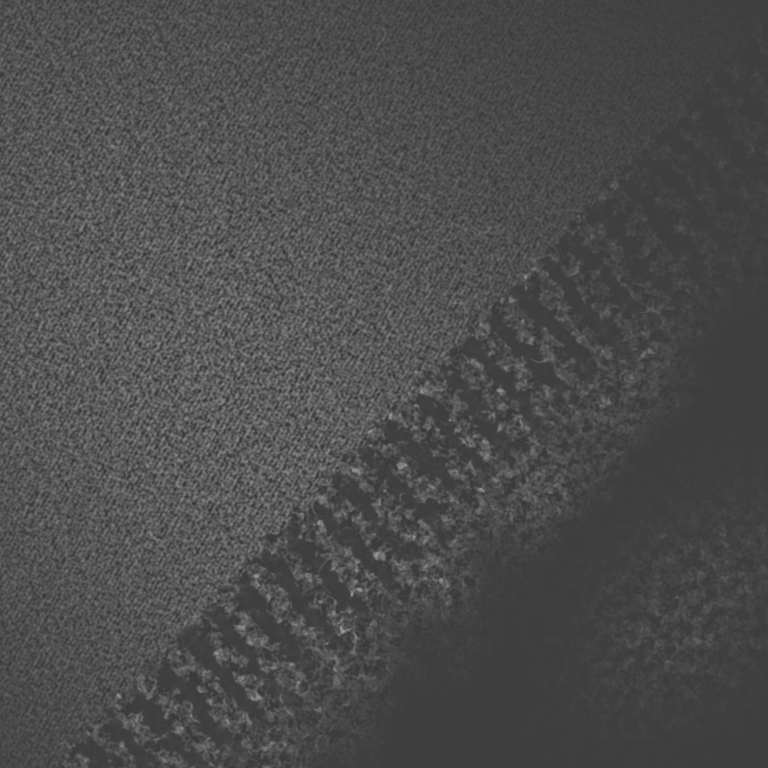
Write a three.js fragment shader that draws this texture.

```glsl
// Dark woven cloth meeting a fuzzy ribbed knit along a rising diagonal seam.
// Twill grain comes from gradient noise and fine stripes; the knit is built from
// repeated ragged grooves, noise fuzz and scattered flecks under soft light.
varying vec2 vUv;

const float SHADOW = 0.243;
const float RIB_PERIOD = 0.048;
const vec2 RIB_ACROSS = vec2(0.75, 0.66);
const vec2 SEAM_NORMAL = vec2(0.724, -0.690);

float hash(vec2 p) {
  vec3 q = fract(vec3(p.xyx) * 0.1031);
  q += dot(q, q.yzx + 33.33);
  return fract((q.x + q.y) * q.z);
}

vec2 hash2(vec2 p) {
  return vec2(hash(p), hash(p + vec2(47.3, 19.7)));
}

float cornerSlope(vec2 cell, vec2 offset) {
  float angle = 6.2832 * hash(cell);
  return dot(vec2(cos(angle), sin(angle)), offset);
}

// Gradient noise, roughly -0.7 to 0.7
float noise(vec2 p) {
  vec2 i = floor(p);
  vec2 f = p - i;
  vec2 u = f * f * f * (f * (f * 6.0 - 15.0) + 10.0);
  vec2 e = vec2(1.0, 0.0);
  float low = mix(cornerSlope(i, f), cornerSlope(i + e.xy, f - e.xy), u.x);
  float high = mix(cornerSlope(i + e.yx, f - e.yx), cornerSlope(i + e.xx, f - e.xx), u.x);
  return mix(low, high, u.y);
}

vec2 rotate(vec2 p, float angle) {
  float c = cos(angle);
  float s = sin(angle);
  return vec2(c * p.x - s * p.y, s * p.x + c * p.y);
}

// Short bent strands, at most one per unit cell
float fibres(vec2 p, float density, float halfLength, float width, float bend) {
  float result = 0.0;
  for (int j = -1; j <= 1; j++) {
    for (int i = -1; i <= 1; i++) {
      vec2 cell = floor(p) + vec2(float(i), float(j));
      vec2 shape = hash2(cell + 71.0);
      vec2 q = rotate(p - cell - hash2(cell), 6.2832 * shape.x);
      q.y += bend * (shape.y - 0.5) * q.x * q.x;
      float dist = length(vec2(max(abs(q.x) - halfLength, 0.0), q.y));
      float keep = step(hash(cell + 13.0), density) * mix(0.2, 1.0, shape.y * shape.y);
      result = max(result, keep * (1.0 - smoothstep(width * 0.25, width, dist)));
    }
  }
  return result;
}

// Elliptical pool of light aligned with the seam
float glow(vec2 p, vec2 center, vec2 spread) {
  vec2 q = rotate(p - center, -0.785) / spread;
  return exp(-dot(q, q));
}

float wovenCloth(vec2 p) {
  float light = glow(p, vec2(0.30, 0.48), vec2(0.50, 0.80));
  float grain = noise(rotate(p, 0.4) * 225.0) + 0.65 * noise(rotate(p, 1.1) * 130.0);
  float mottle = noise(p * 55.0) + 0.5 * noise(p * 24.0);
  float twill = sin(6.2832 * (dot(p, vec2(0.87, -0.5)) * 165.0 + 0.35 * noise(p * 60.0)));
  float lint = fibres(p * 16.0 + 5.0, 0.25, 0.16, 0.045, 9.0);
  float specks = fibres(p * 38.0, 0.06, 0.02, 0.09, 0.0);
  float weave = 0.122 + 0.20 * grain + 0.035 * mottle + 0.030 * twill;
  return SHADOW + light * weave + (0.03 + 0.08 * light) * (lint + specks);
}

// depth is the distance from the seam into the knit
float ribbedKnit(vec2 p, float depth, float ribPhase) {
  float along = 0.5 * (p.x + p.y);
  vec2 ragged = p + 0.005 * vec2(noise(p * 95.0), noise(p * 95.0 + 31.0));
  float clumps = noise(ragged * 58.0);
  float fuzz = clumps + 0.9 * noise(rotate(ragged, 0.7) * 120.0);
  float grain = noise(rotate(p, 0.3) * 210.0);
  float flecks = fibres(ragged * 72.0, 0.8, 0.16, 0.28, 1.5);
  flecks = max(flecks, 0.8 * fibres(rotate(ragged, 0.5) * 105.0, 0.7, 0.12, 0.32, 1.0));
  float strands = fibres(p * 24.0 + 3.0, 0.22, 0.25, 0.06, 5.0);

  // Ragged dark grooves close up toward the fold
  float groove = smoothstep(-0.25, 0.55, cos(6.2832 * ribPhase) - 1.0 * fuzz);
  groove *= 1.0 - smoothstep(0.11, 0.21, depth + 0.05 * noise(p * 14.0));

  // Lit band, faint lower patch and bright rib tips
  float band = 1.0 - smoothstep(0.16, 0.30, depth + 0.08 * noise(p * 9.0) + 0.03 * fuzz);
  band *= mix(1.0, 0.17, smoothstep(0.50, 0.85, along));
  band *= mix(0.75, 1.0, smoothstep(0.03, 0.25, along));
  float patchLight = 0.42 * glow(p, vec2(0.90, 0.21), vec2(0.15, 0.10));
  float rim = exp(-pow(depth / 0.013, 2.0)) * (1.0 - smoothstep(0.70, 0.95, along));
  float light = band * (1.0 - 0.88 * groove) + patchLight + 0.30 * rim;

  float pile = max(0.055 + 0.15 * fuzz + 0.12 * grain, -0.012);
  float shine = flecks * clamp(0.55 + 1.1 * clumps, 0.1, 1.2);
  return SHADOW + light * (pile + 0.24 * shine) + 0.13 * (band + patchLight) * strands;
}

void main() {
  vec2 p = vUv;
  float wobble = 0.010 * noise(p * 26.0) + 0.014 * noise(p * 75.0);
  float depth = dot(p, SEAM_NORMAL) - 0.049 + wobble;
  float ribPhase = (dot(p, RIB_ACROSS) - 0.39) / RIB_PERIOD + 0.35 * noise(p * 13.0);
  depth -= 0.004 * cos(6.2832 * ribPhase);

  float knit = smoothstep(-0.004, 0.004, depth);
  float shade = mix(wovenCloth(p), ribbedKnit(p, depth, ribPhase), knit);
  gl_FragColor = vec4(vec3(clamp(shade, 0.225, 0.72)), 1.0);
}
```
